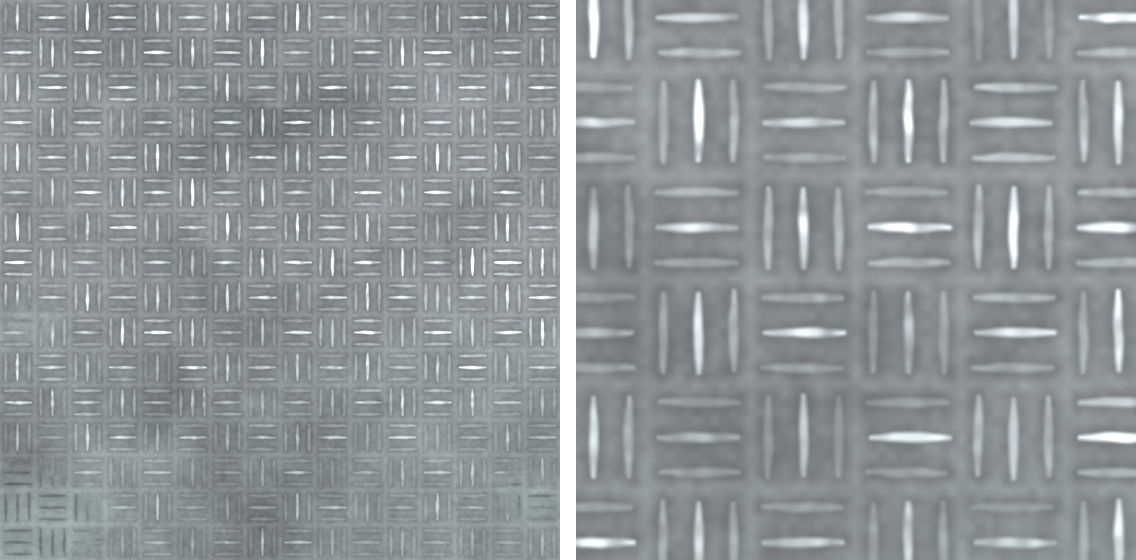
Left, the full canvas; right, a detail of the centre.
A Shadertoy shader for this texture:

```glsl
// Worn steel tread plate: a 16 by 16 basket weave of triple raised bars.

const float CELLS = 16.0;
const float BAR_SPACING = 0.335;
const float BAR_HALF_LENGTH = 0.37;
const float BAR_HALF_WIDTH = 0.042;
const vec3 STEEL_TINT = vec3(0.957, 1.0, 1.018);
const vec3 GREEN_TINT = vec3(0.965, 1.025, 0.99);

float hash(vec2 p) {
    vec3 q = fract(vec3(p.xyx) * 0.1031);
    q += dot(q, q.yzx + 33.33);
    return fract((q.x + q.y) * q.z);
}

float noise(vec2 p) {
    vec2 i = floor(p), f = fract(p);
    f = f * f * (3.0 - 2.0 * f);
    return mix(mix(hash(i), hash(i + vec2(1, 0)), f.x),
               mix(hash(i + vec2(0, 1)), hash(i + vec2(1, 1)), f.x), f.y);
}

float fbm(vec2 p) {
    float sum = 0.0, amplitude = 0.5;
    for (int i = 0; i < 4; i++) {
        sum += amplitude * noise(p);
        p = p * 2.03 + 17.1;
        amplitude *= 0.5;
    }
    return sum / 0.9375;
}

// Soft round spot, 1 at its centre.
float spot(vec2 p, vec2 centre, vec2 radius) {
    vec2 d = (p - centre) / radius;
    return exp(-dot(d, d));
}

// Distance from p to a bar along x that narrows toward its ends.
float barDistance(vec2 p, float halfLength, float halfWidth) {
    float along = clamp(p.x, -halfLength, halfLength);
    float taper = 1.0 - 0.5 * pow(abs(along) / halfLength, 2.0);
    return length(p - vec2(along, 0.0)) - halfWidth * taper;
}

// Brightness added by the three bars of one cell.
float barRelief(vec2 p, vec2 cell, float shine, float grime, float blur) {
    float relief = 0.0;
    for (int i = -1; i <= 1; i++) {
        float offset = float(i);
        float seed = hash(cell * 3.1 + offset * 7.7 + 40.0);
        vec2 q = p - vec2((seed - 0.5) * 0.04, offset * BAR_SPACING);
        float d = barDistance(q, BAR_HALF_LENGTH, BAR_HALF_WIDTH);
        float core = 1.0 - smoothstep(-blur, blur, d);
        float shade = exp(-pow(max(d, 0.0) / 0.085, 2.0)) * (1.0 - core);

        // Outer bars are duller; polish breaks up along each bar.
        float polish = noise(vec2(q.x * 7.0 + seed * 50.0, seed * 90.0));
        float middle = 1.0 - abs(offset);
        float glint = (0.09 + 0.16 * middle) * (0.5 + seed) * (0.4 + 1.2 * polish);
        glint += 0.12 * middle * exp(-q.x * q.x * 40.0) + 0.04;
        relief += core * mix(glint * shine, -0.14, grime);
        relief -= shade * mix(0.055, 0.025, grime) * (0.5 + 0.5 * shine);
    }
    return relief;
}

void mainImage(out vec4 fragColor, in vec2 fragCoord) {
    vec2 uv = fragCoord / iResolution.xy;
    vec2 warped = uv + 0.04 * (vec2(fbm(uv * 9.0), fbm(uv * 9.0 + 31.0)) - 0.5);

    // Cell coordinates, turned a quarter on alternate cells.
    vec2 grid = uv * CELLS;
    vec2 cell = floor(grid);
    vec2 local = fract(grid) - 0.5;
    bool upright = mod(cell.x + cell.y, 2.0) > 0.5;
    vec2 p = upright ? local.yx : local;
    p += 0.018 * (vec2(noise(grid * 5.0), noise(grid * 5.0 + 60.0)) - 0.5);

    // Broad wear: polished above, dull below, grimy in the lower left.
    float stain = fbm(warped * 5.0 + 4.0);
    float height = smoothstep(0.05, 0.6, uv.y + 0.2 * (stain - 0.5));
    float cellWear = hash(cell + 11.0);
    float shine = mix(0.4, 1.12, height) * (0.62 + 0.7 * cellWear);
    shine *= 0.65 + 0.7 * fbm(uv * 6.0 + 50.0);
    float grime = spot(warped, vec2(0.05, 0.06), vec2(0.16, 0.13));
    grime += 0.7 * spot(warped, vec2(0.05, 0.43), vec2(0.08, 0.05));
    grime += 0.6 * spot(warped, vec2(0.96, 0.11), vec2(0.1, 0.08));
    grime = smoothstep(0.2, 0.8, grime + 0.25 * (cellWear - 0.5));

    // Plate: cloudy stains, dark patches, pale seams and fine grain.
    float plate = 0.565 + 0.17 * (stain - 0.5);
    plate += 0.09 * (fbm(uv * 22.0 + 8.0) - 0.5);
    plate -= 0.09 * spot(warped, vec2(0.28, 0.29), vec2(0.07, 0.06));
    plate -= 0.07 * spot(warped, vec2(0.44, 0.77), vec2(0.12, 0.05));
    plate -= 0.05 * spot(warped, vec2(0.49, 0.08), vec2(0.08, 0.15));
    float edge = max(abs(local.x), abs(local.y));
    plate += 0.035 * smoothstep(0.36, 0.5, edge) + 0.035 * grime;
    plate += 0.05 * (noise(uv * 190.0) - 0.5);
    plate += 0.04 * (noise(uv * 90.0 + 25.0) - 0.5);

    float pixel = CELLS / min(iResolution.x, iResolution.y);
    float blur = max(0.03, pixel);
    float light = plate + barRelief(p, cell, shine, grime, blur);

    // Pale green film gathers toward the bottom and in the grime.
    float film = clamp(0.5 * (1.0 - height) + 0.5 * grime, 0.0, 1.0) * stain;
    vec3 colour = light * STEEL_TINT * mix(vec3(1.0), GREEN_TINT, film);
    fragColor = vec4(clamp(colour, 0.0, 1.0), 1.0);
}
```
